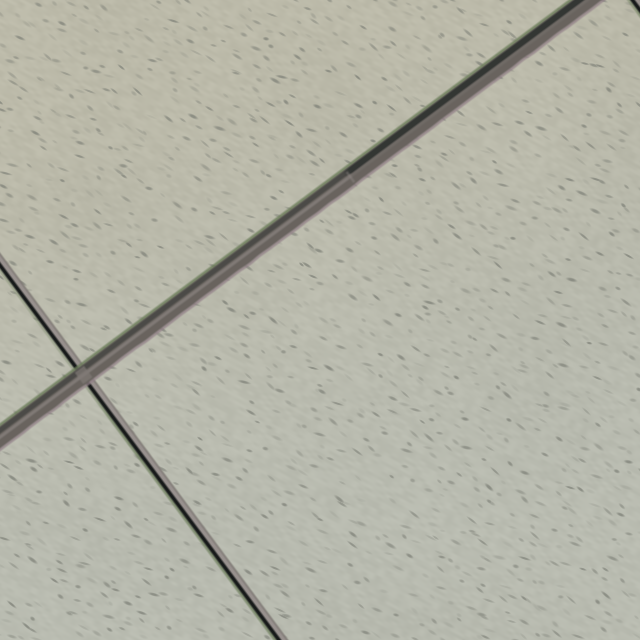
This texture is drawn by a WebGL 1 fragment shader. Its source:

```glsl
precision highp float;
// Speckled ceiling panels in a tilted metal grid: broad rails one way, thin
// joints the other. Rails are layered soft bands across a rotated, repeating
// frame; the specks are jittered ellipses in a slanted cell lattice.

uniform vec2 u_resolution;

#define PANEL_SIZE 1.04
#define CROSSING vec2(0.130, 0.415)
#define RAIL_DIR vec2(0.802, 0.597)
#define RAIL_SEAM 0.519
#define SPECK_DIR vec2(0.885, -0.466)
#define SPECK_CELL vec2(0.029, 0.0175)
#define SPECK_DENSITY 0.78
#define SPECK_STRENGTH 0.75
#define EDGE_BLUR 0.0022

const vec3 PANEL_WARM = vec3(0.735, 0.728, 0.662);
const vec3 PANEL_COOL = vec3(0.722, 0.732, 0.688);
const vec3 SPECK = vec3(0.49, 0.50, 0.465);
const vec3 METAL = vec3(0.41, 0.39, 0.37);
const vec3 METAL_LIGHT = vec3(0.59, 0.56, 0.55);
const vec3 SHADOW = vec3(0.20, 0.21, 0.20);
const vec3 GAP = vec3(0.09, 0.10, 0.10);
const vec3 GREEN_FRINGE = vec3(0.42, 0.49, 0.35);
const vec3 PINK_FRINGE = vec3(0.57, 0.50, 0.53);

float hash(vec2 p) {
  vec3 h = fract(vec3(p.xyx) * 0.1031);
  h += dot(h, h.yzx + 33.33);
  return fract((h.x + h.y) * h.z);
}

float noise(vec2 p) {
  vec2 i = floor(p), f = fract(p);
  f = f * f * (3.0 - 2.0 * f);
  float low = mix(hash(i), hash(i + vec2(1.0, 0.0)), f.x);
  float high = mix(hash(i + vec2(0.0, 1.0)), hash(i + 1.0), f.x);
  return mix(low, high, f.y);
}

// Soft strip covering lo..hi, never sharper than one pixel.
float band(float x, float lo, float hi) {
  float blur = max(EDGE_BLUR, 0.7 / u_resolution.y);
  return smoothstep(lo - blur, lo + blur, x)
       * (1.0 - smoothstep(hi - blur, hi + blur, x));
}

// Coverage of slanted specks of varied length, width and depth.
float specks(vec2 p) {
  vec2 s = vec2(dot(p, SPECK_DIR), dot(p, vec2(-SPECK_DIR.y, SPECK_DIR.x)));
  vec2 cell = floor(s / SPECK_CELL);
  float cover = 0.0;
  for (int j = -1; j <= 1; j++) {
    for (int i = -1; i <= 1; i++) {
      vec2 id = cell + vec2(float(i), float(j)) + 200.0;
      vec2 jitter = vec2(hash(id), hash(id + 71.3));
      vec2 d = s - (id - 200.0 + jitter) * SPECK_CELL;
      float size = hash(id + 37.7);
      d.y += d.x * (hash(id + 91.1) - 0.5) * 0.5;
      vec2 radius = vec2(mix(0.005, 0.0115, size), mix(0.0021, 0.0036, hash(id + 13.9)));
      float present = step(hash(id + 53.1), SPECK_DENSITY);
      float depth = mix(0.2, 1.0, pow(hash(id + 117.0), 1.5));
      float blob = 1.0 - smoothstep(0.25, 1.15, length(d / radius));
      cover = max(cover, blob * present * depth);
    }
  }
  return cover;
}

vec3 panel(vec2 p) {
  vec3 color = mix(PANEL_COOL, PANEL_WARM, smoothstep(0.1, 1.0, p.y - 0.25 * p.x + 0.1));
  vec2 grain = vec2(dot(p, SPECK_DIR), dot(p, vec2(-SPECK_DIR.y, SPECK_DIR.x)));
  color += (noise(grain * vec2(90.0, 210.0) + 300.0) - 0.5) * 0.035;
  color += (noise(p * 6.0 + 40.0) - 0.5) * 0.014;
  return mix(color, SPECK, specks(p) * SPECK_STRENGTH);
}

// Thin joint: green edge, black gap, pale lip and a brown outer line.
vec3 addJoint(vec3 color, float x, float along) {
  float lower = 1.0 - smoothstep(-0.10, 0.0, along);
  color = mix(color, GREEN_FRINGE, band(x, -0.0095, -0.003) * mix(0.35, 0.7, lower));
  color = mix(color, METAL_LIGHT, band(x, -0.002, 0.0085) * 0.95);
  color = mix(color, METAL, band(x, 0.0065, 0.0095) * 0.5);
  return mix(color, GAP, band(x, -0.0055, 0.0005));
}

// Broad rail: colored fringes, brown body, ridge, and a shadow past the seam.
vec3 addRail(vec3 color, float y, float along) {
  float pastSeam = smoothstep(-0.008, 0.008, along - RAIL_SEAM);
  float wear = (noise(vec2(along * 45.0 + 60.0, 7.0)) - 0.5) * 0.0012;
  color = mix(color, GREEN_FRINGE, band(y, 0.0, 0.0165) * 0.8);
  color = mix(color, PINK_FRINGE, band(y, -0.0185 + wear, 0.0) * 0.75);
  color = mix(color, METAL, band(y, -0.0145 + wear, 0.0125));
  color = mix(color, SHADOW, band(y, 0.0035 - 0.002 * pastSeam, 0.0115) * mix(0.55, 1.0, pastSeam));
  color = mix(color, METAL_LIGHT, band(y, -0.0035, 0.0015) * mix(0.5, 0.15, pastSeam));
  float seam = band(along, RAIL_SEAM - 0.002, RAIL_SEAM + 0.002) * band(y, -0.012, 0.008);
  return mix(color, METAL_LIGHT, seam * 0.35);
}

void main() {
  vec2 p = gl_FragCoord.xy / u_resolution;
  vec2 d = p - CROSSING;
  vec2 q = vec2(dot(d, RAIL_DIR), dot(d, vec2(-RAIL_DIR.y, RAIL_DIR.x)));
  vec2 g = q - PANEL_SIZE * floor(q / PANEL_SIZE + 0.5);

  vec3 color = panel(p);
  color = addJoint(color, g.x, g.y);
  color = addRail(color, g.y, q.x);

  // Pale clip where a joint meets the rail.
  float clip = band(g.x, -0.009, 0.009) * band(g.y, -0.012, 0.010);
  color = mix(color, mix(METAL, METAL_LIGHT, 0.5), clip * 0.7);
  gl_FragColor = vec4(color, 1.0);
}
```
